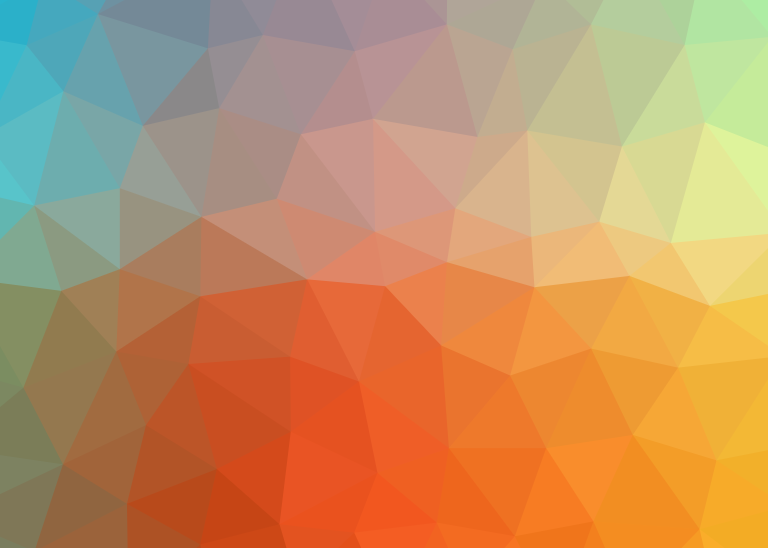
Write a WebGL 1 fragment shader that draws this background.

```glsl
precision highp float;
// Low-poly triangle mesh: cool pastel top, mint right corner, warm orange lower half.

uniform vec2 u_resolution;

#define CELL 0.15                  // mesh spacing, in canvas heights
#define ORIGIN vec2(0.073, 0.033)  // mesh offset, in canvas heights
#define JITTER vec2(0.42, 0.34)    // random vertex scatter, in cells
#define SWAY 0.12                  // sideways shift of alternate rows, in cells
#define ZIGZAG 0.15                // vertical shift of alternate columns, in cells
#define SAG_ROW 4.4                // row where the mesh dips most
#define TINT 0.04                  // brightness variation between facets
#define GLOW_CENTRE vec2(0.39, 0.24)
#define GLOW_SIZE vec2(0.12, 0.24)
#define GLOW_TINT vec3(0.05, -0.03, -0.01)

vec2 hash2(vec2 p) {
  vec2 q = vec2(dot(p, vec2(127.1, 311.7)), dot(p, vec2(269.5, 183.3)));
  return fract(sin(q) * 43758.5);
}

float cross2(vec2 a, vec2 b) {
  return a.x * b.y - a.y * b.x;
}

float linearStep(float lo, float hi, float x) {
  return clamp((x - lo) / (hi - lo), 0.0, 1.0);
}

// Five evenly spaced colours blended from left to right
vec3 ramp(vec3 a, vec3 b, vec3 c, vec3 d, vec3 e, float x) {
  float t = 4.0 * x;
  vec3 col = mix(a, b, clamp(t, 0.0, 1.0));
  col = mix(col, c, clamp(t - 1.0, 0.0, 1.0));
  col = mix(col, d, clamp(t - 2.0, 0.0, 1.0));
  return mix(col, e, clamp(t - 3.0, 0.0, 1.0));
}

// Smooth colour field, stacked from the bottom band to the top band
vec3 colourField(vec2 uv) {
  vec3 ember = ramp(vec3(0.48, 0.49, 0.37), vec3(0.73, 0.28, 0.09),
                    vec3(0.93, 0.34, 0.12), vec3(0.96, 0.49, 0.12),
                    vec3(0.97, 0.70, 0.16), uv.x);
  vec3 amber = ramp(vec3(0.48, 0.56, 0.38), vec3(0.74, 0.38, 0.21),
                    vec3(0.90, 0.42, 0.22), vec3(0.94, 0.62, 0.26),
                    vec3(0.95, 0.78, 0.29), uv.x);
  vec3 horizon = ramp(vec3(0.47, 0.65, 0.55), vec3(0.70, 0.49, 0.36),
                      vec3(0.88, 0.53, 0.41), vec3(0.93, 0.71, 0.44),
                      vec3(0.94, 0.87, 0.51), uv.x);
  vec3 blush = ramp(vec3(0.37, 0.77, 0.78), vec3(0.66, 0.58, 0.51),
                    vec3(0.85, 0.59, 0.53), vec3(0.87, 0.78, 0.56),
                    vec3(0.90, 0.95, 0.58), uv.x);
  vec3 sky = ramp(vec3(0.16, 0.70, 0.80), vec3(0.50, 0.53, 0.58),
                  vec3(0.66, 0.54, 0.58), vec3(0.71, 0.74, 0.60),
                  vec3(0.67, 0.93, 0.63), uv.x);
  vec3 col = mix(ember, amber, linearStep(0.07, 0.43, uv.y));
  col = mix(col, horizon, linearStep(0.43, 0.52, uv.y));
  col = mix(col, blush, linearStep(0.52, 0.625, uv.y));
  col = mix(col, sky, linearStep(0.625, 0.963, uv.y));
  vec2 fromGlow = (uv - GLOW_CENTRE) / GLOW_SIZE;
  return col + GLOW_TINT * exp(-dot(fromGlow, fromGlow));
}

// Lattice vertex: swaying rows, zigzag columns, a tilted sag and some scatter
vec2 meshVertex(vec2 id) {
  vec2 parity = 2.0 * mod(id, 2.0) - 1.0;
  float flip = abs(id.y - 5.0) < 0.5 ? -1.0 : 1.0;
  float fromSag = id.y - SAG_ROW;
  float tilt = 0.17 + 0.06 * clamp(id.x - 4.0, -4.5, 4.5);
  vec2 offset = vec2(SWAY * parity.y, ZIGZAG * flip * parity.x);
  offset.y -= tilt * exp(-fromSag * fromSag);
  return ORIGIN + CELL * (id + offset + JITTER * (hash2(id + 17.0) - 0.5));
}

// Signed distance to an edge, positive on its left
float edgeDistance(vec2 p, vec2 a, vec2 b) {
  return cross2(b - a, p - a) / length(b - a);
}

// Flat triangle: colour weighted by coverage, with coverage in w
vec4 facet(vec2 p, vec2 a, vec2 b, vec2 c) {
  float d = min(edgeDistance(p, a, b),
                min(edgeDistance(p, b, c), edgeDistance(p, c, a)));
  float coverage = clamp(d * u_resolution.y + 0.5, 0.0, 1.0);
  vec2 centre = (a + b + c) / 3.0;
  vec2 uv = centre * u_resolution.y / u_resolution;
  float shade = TINT * (hash2(floor(centre * 400.0)).x - 0.5);
  return vec4(colourField(uv) + shade, 1.0) * coverage;
}

void main() {
  vec2 p = gl_FragCoord.xy / u_resolution.y;
  vec2 base = floor((p - ORIGIN) / CELL);
  vec4 sum = vec4(0.0);

  // Split each nearby quad along its shorter diagonal
  for (int j = -1; j <= 1; j++) {
    for (int i = -1; i <= 1; i++) {
      vec2 id = base + vec2(float(i), float(j));
      vec2 a = meshVertex(id);
      vec2 b = meshVertex(id + vec2(1.0, 0.0));
      vec2 c = meshVertex(id + vec2(1.0, 1.0));
      vec2 d = meshVertex(id + vec2(0.0, 1.0));
      if (distance(a, c) < distance(b, d)) {
        sum += facet(p, a, b, c) + facet(p, a, c, d);
      } else {
        sum += facet(p, a, b, d) + facet(p, b, c, d);
      }
    }
  }

  vec3 smoothFill = colourField(gl_FragCoord.xy / u_resolution);
  vec3 col = sum.w > 0.001 ? sum.rgb / sum.w : smoothFill;
  gl_FragColor = vec4(clamp(col, 0.0, 1.0), 1.0);
}
```
